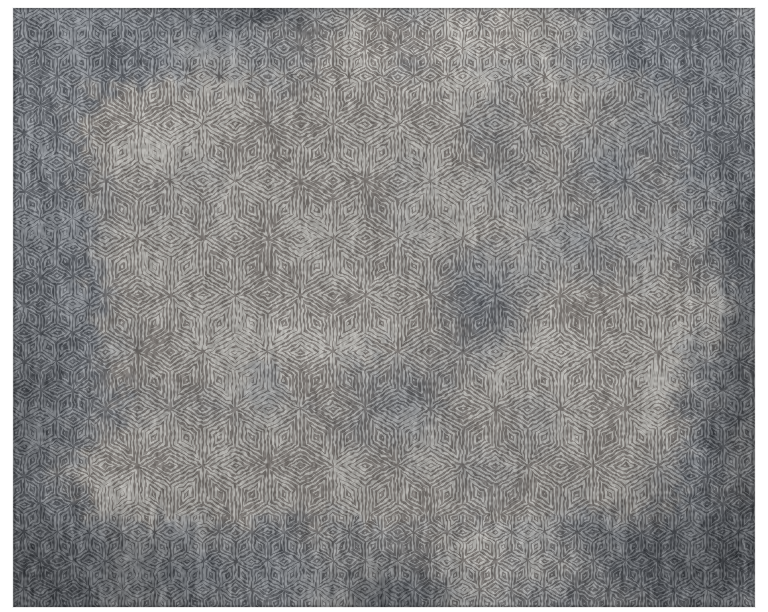
Reproduce this pattern procedurally as a Shadertoy shader.

```glsl
// A worn woven rug: concentric tumbling-block diamonds, a small-scale border and slate washes.

const vec4 RUG = vec4(0.017, 0.008, 0.983, 0.987);   // left, bottom, right, top
const vec4 PANEL = vec4(0.121, 0.158, 0.885, 0.866);
const vec2 CELL = vec2(0.1062, 0.1075);              // block size in canvas heights
const vec2 ANCHOR = vec2(0.544, 0.487);              // centre of one block
const float PANEL_RINGS = 4.5;
const float BORDER_RINGS = 2.5;
const float LINE_WARP = 0.0032;
const float WEAR = 0.75;
const vec3 WARM_GROUND = vec3(0.475, 0.458, 0.445);
const vec3 WARM_THREAD = vec3(0.660, 0.655, 0.640);
const vec3 SLATE_GROUND = vec3(0.365, 0.378, 0.400);
const vec3 SLATE_THREAD = vec3(0.535, 0.550, 0.570);

float hash(vec2 p) {
    vec3 q = fract(vec3(p.xyx) * 0.1031);
    q += dot(q, q.yzx + 33.33);
    return fract((q.x + q.y) * q.z);
}

float noise(vec2 p) {
    vec2 i = floor(p), f = fract(p);
    f = f * f * (3.0 - 2.0 * f);
    return mix(mix(hash(i), hash(i + vec2(1, 0)), f.x),
               mix(hash(i + vec2(0, 1)), hash(i + vec2(1, 1)), f.x), f.y);
}

float fbm(vec2 p) {
    float sum = 0.0, amp = 0.5;
    for (int i = 0; i < 5; i++) {
        sum += amp * noise(p);
        p = p * 2.03 + 17.1;
        amp *= 0.5;
    }
    return sum;
}

float blob(vec2 p, vec2 centre, vec2 radius) {
    vec2 d = (p - centre) / radius;
    return exp(-dot(d, d));
}

float boxMask(vec2 uv, vec4 box, float soft) {
    vec2 d = min(uv - box.xy, box.zw - uv);
    return smoothstep(-soft, soft, min(d.x, d.y));
}

// 0 on the edges of each rhombus, 1 at its centre; one block is one unit wide
float rhombusDepth(vec2 p) {
    const vec2 period = vec2(1.0, 1.7320508);
    vec2 a = mod(p + 0.5 * period, period) - 0.5 * period;
    vec2 b = mod(p, period) - 0.5 * period;
    vec2 q = dot(a, a) < dot(b, b) ? a : b;
    q.x = abs(q.x);
    if (q.y < q.x * 0.57735) q = vec2(-0.5 * q.x - 0.866 * q.y, 0.866 * q.x - 0.5 * q.y);
    vec2 face = vec2(q.x + 1.732 * q.y, -q.x + 1.732 * q.y);
    vec2 d = abs(face - 0.5) * 2.0;
    return 1.0 - max(d.x, d.y);
}

float threads(vec2 p, vec2 cell, float rings, float wear) {
    float wave = 0.5 - 0.5 * cos(6.28318 * rings * rhombusDepth((p - ANCHOR) / cell));
    float soft = 0.25 + 1.2 * rings / (cell.x * iResolution.y);
    return smoothstep(0.5 - soft, 0.5 + soft, wave + wear);
}

void mainImage(out vec4 fragColor, in vec2 fragCoord) {
    vec2 uv = fragCoord / iResolution.xy;
    vec2 p = fragCoord / iResolution.y;
    float pixel = 1.0 / iResolution.y;
    float panel = boxMask(uv + 0.006 * (noise(p * 90.0) - 0.5), PANEL, 0.003);

    // Carved diamond rings, frayed by fine noise
    vec2 fray = vec2(noise(p * 130.0), noise(p * 130.0 + 61.0)) - 0.5;
    vec2 q = p + LINE_WARP * fray;
    float wear = WEAR * (noise(p * vec2(210.0, 150.0)) - 0.5)
               + 1.2 * (fbm(p * 16.0 + 5.0) - 0.46);
    float pattern = mix(threads(q, CELL * 0.5, BORDER_RINGS, wear),
                        threads(q, CELL, PANEL_RINGS, wear), panel);

    // Irregular patches of slate, pale and dark dye
    vec2 w = uv + 0.07 * (vec2(fbm(p * 10.0), fbm(p * 10.0 + 40.0)) - 0.48)
           + 0.035 * (vec2(noise(p * 65.0), noise(p * 65.0 + 9.0)) - 0.5);
    float slate = blob(w, vec2(0.65, 0.51), vec2(0.08, 0.07))
                + blob(w, vec2(0.53, 0.35), vec2(0.08, 0.09))
                + 0.8 * blob(w, vec2(0.78, 0.58), vec2(0.09, 0.05))
                + 0.8 * blob(w, vec2(0.67, 0.77), vec2(0.05, 0.08))
                + 0.7 * blob(w, vec2(0.79, 0.74), vec2(0.06, 0.07))
                + blob(w, vec2(0.14, 0.34), vec2(0.03, 0.07))
                + 0.8 * blob(w, vec2(0.35, 0.38), vec2(0.03, 0.06))
                + 0.9 * blob(w, vec2(0.11, 0.93), vec2(0.15, 0.10))
                + 0.8 * blob(w, vec2(0.88, 0.88), vec2(0.08, 0.15))
                + 0.9 * blob(w, vec2(0.05, 0.60), vec2(0.07, 0.40));
    float pale = 0.8 * blob(w, vec2(0.20, 0.82), vec2(0.07, 0.08))
               + 1.3 * blob(w, vec2(0.58, 0.93), vec2(0.16, 0.08))
               + blob(w, vec2(0.42, 0.46), vec2(0.09, 0.08))
               + 0.8 * blob(w, vec2(0.75, 0.43), vec2(0.06, 0.08))
               + 0.7 * blob(w, vec2(0.17, 0.24), vec2(0.06, 0.05))
               + 0.8 * blob(w, vec2(0.67, 0.10), vec2(0.08, 0.07))
               + 0.8 * blob(w, vec2(0.91, 0.53), vec2(0.03, 0.12));
    float dark = blob(w, vec2(0.97, 0.40), vec2(0.05, 0.33))
               + 0.9 * blob(w, vec2(0.10, 0.05), vec2(0.20, 0.10))
               + blob(w, vec2(0.51, 0.03), vec2(0.07, 0.06))
               + 0.9 * blob(w, vec2(0.90, 0.08), vec2(0.12, 0.10))
               + 0.8 * blob(w, vec2(0.33, 0.98), vec2(0.09, 0.03))
               + 0.7 * blob(w, vec2(0.02, 0.28), vec2(0.06, 0.25));
    float border = 1.0 - boxMask(w, PANEL, 0.025);
    float cool = clamp(0.75 * slate + 0.6 * border - 0.6 * pale + 0.5 * dark
                     + 1.2 * (fbm(p * 9.0 + 23.0) - 0.48), 0.0, 1.0);

    // Dye, lighting across the pile and vertical yarn grain
    vec3 color = mix(mix(WARM_GROUND, SLATE_GROUND, cool),
                     mix(WARM_THREAD, SLATE_THREAD, cool), pattern);
    color *= 1.0 + 0.07 * pale - 0.25 * dark + 0.04 * (uv.y - 0.5);
    color += 0.10 * (noise(p * vec2(170.0, 30.0)) - 0.5) * mix(1.0, 0.6, panel);
    color += 0.15 * (noise(p * vec2(300.0, 220.0)) - 0.5);
    color *= mix(0.78, 1.0, boxMask(uv, RUG + vec4(0.003, 0.003, -0.003, -0.003), 0.002));
    fragColor = vec4(mix(vec3(1.0), color, boxMask(uv, RUG, 0.7 * pixel)), 1.0);
}
```
